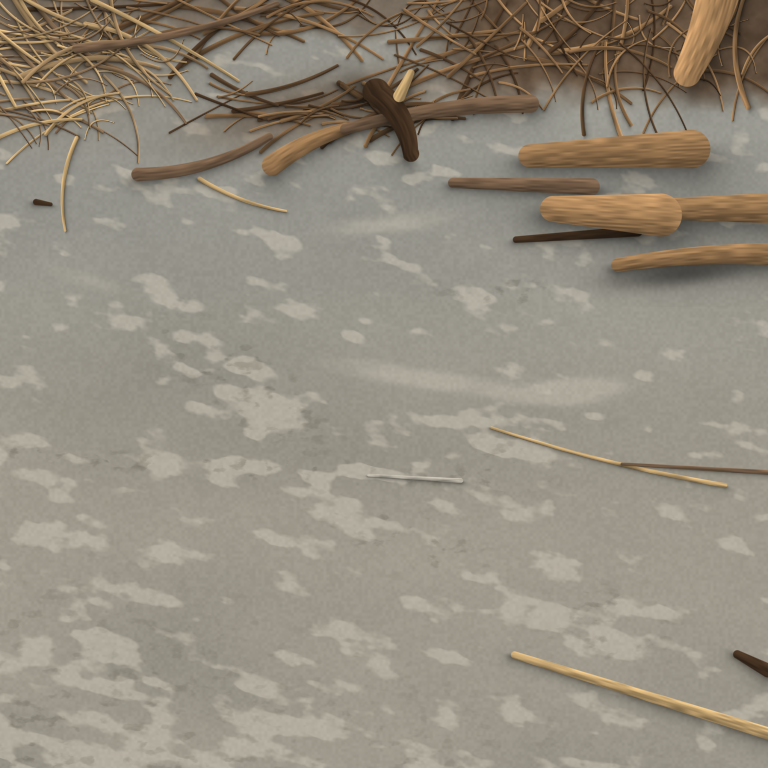
This texture is drawn by a Shadertoy shader. Its source:

```glsl
// Pale dry mud with chalky flecks, edged by a bank of straw, twigs and logs.
// The ground is layered value noise with soft patches; all wood is drawn as
// bent, tapered capsules, placed singly or scattered by hashed loops.
#define MUD vec3(.605, .585, .535)
#define CHALK vec3(.73, .705, .65)
#define STRAW vec3(.74, .62, .43)
#define WOOD vec3(.57, .44, .3)
#define BARK vec3(.44, .35, .27)
#define DARK vec3(.26, .19, .13)
#define FLECK_SCALE vec2(24, 46)
#define GRAIN .035
vec2 p;
vec3 col;

float hash(vec2 v) {
  vec3 q = fract(v.xyx * .1031);
  q += dot(q, q.yzx + 33.33);
  return fract((q.x + q.y) * q.z);
}
float noise(vec2 v) {
  vec2 i = floor(v), f = fract(v);
  f = f * f * (3. - 2. * f);
  return mix(mix(hash(i), hash(i + vec2(1, 0)), f.x),
             mix(hash(i + vec2(0, 1)), hash(i + 1.), f.x), f.y);
}
float fbm(vec2 v) {
  float sum = 0., amp = .53;
  for (int i = 0; i < 4; i++, amp *= .5) {
    sum += amp * noise(v);
    v = mat2(1.7, .6, -.6, 1.7) * v + 7.3;
  }
  return sum;
}
// Soft ellipse: centre, radii, slope
float blob(float x, float y, float rx, float ry, float slope) {
  vec2 q = p - vec2(x, y);
  q = vec2(q.x, q.y - slope * q.x) / vec2(rx, ry);
  return exp(-dot(q, q));
}
// Bent capsule thinning from a to b, lit from above, with contact shadow
void stick(vec2 a, vec2 b, float bend, float width, vec3 tint) {
  float len = length(b - a);
  vec2 d = (b - a) / len;
  vec2 q = vec2(dot(p - a, d), dot(p - a, vec2(-d.y, d.x)));
  float t = clamp(q.x / len, 0., 1.);
  q.y -= 4. * bend * t * (1. - t);
  float r = width * (1. - .4 * t);
  float dist = length(vec2(q.x - t * len, q.y)) - r;
  if (dist > 5. * r) return;
  float side = q.y / r * (d.x < 0. ? -1. : 1.), px = .8 / iResolution.y;
  col *= 1. - .4 * exp(-max(dist, 0.) / r) * smoothstep(.6, -1., side);
  float fibre = noise(q * vec2(50, 420) + a * 90.);
  vec3 lit = tint * (.8 + .25 * clamp(side, -1., 1.) + .32 * fibre);
  col = mix(col, lit, 1. - smoothstep(-px, px, dist));
}
// Litter in an ellipse; turn holds mean angle and spread
void scatter(vec2 c, vec2 ext, vec2 turn, float len, int count, vec3 low, vec3 high) {
  for (int i = 0; i < count; i++) {
    vec2 k = vec2(float(i) * 1.7, c.x * 91.);
    float h = hash(k), g = hash(k + 11.), s = hash(k + 23.), v = hash(k + 37.);
    vec2 m = c + ext * sqrt(h) * vec2(cos(6.283 * g), sin(6.283 * g));
    float ang = turn.x + turn.y * (s - .5), w = mix(.0012, .0042, v * fract(h * 17.));
    vec2 e = len * (.15 + .5 * v) * vec2(cos(ang), sin(ang));
    stick(m - e, m + e, len * .3 * (g - .5), w, mix(low, high, fract(s * 13.)));
  }
}

void ground() {
  col = MUD * (.93 + .14 * fbm(p * vec2(4, 7)));
  col += vec3(-.015, 0, .018) * smoothstep(.35, .8, p.y);
  // Wind-smoothed pale smears
  float smear = blob(.55, .508, .15, .016, -.15) + blob(.75, .492, .085, .02, .05)
    + .8 * blob(.51, .71, .11, .016, .12) + .5 * blob(.13, .63, .13, .018, -.35);
  col = mix(col, CHALK, .62 * smoothstep(.2, 1., smear * (.5 + fbm(p * vec2(16, 50)))));
  // Chalky flecks, thickest to the lower left
  float cover = .17 * (1. - smoothstep(-.1, .6, p.y + .35 * p.x))
    + .18 * (blob(.32, .5, .13, .07, -.6) + blob(.53, .3, .12, .04, -.25)
    + blob(.66, .4, .07, .04, 0.) + blob(.65, .62, .09, .025, 0.)
    + blob(.8, .19, .08, .05, 0.)) + .24 * blob(.26, .395, .32, .012, -.06);
  float f = fbm(p * FLECK_SCALE + vec2(0, p.x * 9.));
  col = mix(col, CHALK, .75 * smoothstep(.62, .76, f + cover));
  float pits = fbm(p * vec2(60, 95) + 31.);
  col -= .08 * smoothstep(.58, .78, pits) * smoothstep(0., .2, cover);
  stick(vec2(.6, .374), vec2(.48, .381), 0., .003, CHALK);
  col += GRAIN * (noise(p * 260.) - .5);
}

void bank() {
  // Shaded bed beneath the litter
  float y = p.y + .05 * (fbm(p * 25.) - .5);
  float bed = .8 * max(blob(.05, .95, .15, .09, 0.), blob(.42, .86, .15, .035, .2));
  bed = max(bed, .6 * smoothstep(.94, .98, y));
  bed = max(bed, smoothstep(.85, .91, y) * smoothstep(.52, .64, p.x));
  col = mix(col, mix(DARK, BARK, fbm(p * 60.)), bed * .9);
  scatter(vec2(.35, .985), vec2(.25, .04), vec2(.1, 1.6), .16, 34, DARK, WOOD);
  scatter(vec2(.76, .945), vec2(.27, .085), vec2(.3, 3), .13, 110, DARK, WOOD * 1.15);
  scatter(vec2(.43, .858), vec2(.17, .04), vec2(.15, 1.2), .1, 46, DARK, WOOD);
  scatter(vec2(.07, .92), vec2(.15, .1), vec2(-.35, 1.8), .14, 110, BARK, STRAW * 1.1);
  // Loose straws
  stick(vec2(.12, 1), vec2(.31, .895), .004, .003, STRAW);
  stick(vec2(.1, .82), vec2(.085, .7), -.01, .003, STRAW);
  stick(vec2(.26, .767), vec2(.372, .725), -.006, .003, STRAW);
  // Branches and curled leaves
  stick(vec2(.1, .937), vec2(.36, .995), -.01, .006, BARK);
  stick(vec2(.18, .773), vec2(.35, .822), -.012, .009, BARK);
  stick(vec2(.355, .785), vec2(.45, .832), .005, .014, WOOD);
  stick(vec2(.69, .865), vec2(.45, .832), -.008, .012, BARK);
  stick(vec2(.49, .88), vec2(.535, .8), .01, .018, DARK);
  stick(vec2(.52, .875), vec2(.535, .905), 0., .008, STRAW);
  // Trunk and logs
  stick(vec2(.94, 1.03), vec2(.895, .905), .005, .03, WOOD * 1.2);
  stick(vec2(.9, .806), vec2(.69, .797), 0., .025, WOOD);
  stick(vec2(.77, .757), vec2(.59, .762), 0., .011, BARK);
  stick(vec2(.83, .699), vec2(.672, .688), 0., .007, DARK);
  stick(vec2(1.1, .73), vec2(.88, .728), 0., .024, WOOD);
  stick(vec2(.86, .72), vec2(.72, .728), 0., .028, WOOD * 1.15);
  col *= 1. - .4 * blob(.89, .642, .085, .014, .1);
  stick(vec2(1.03, .668), vec2(.805, .655), -.006, .015, WOOD);
}
void mainImage(out vec4 fragColor, in vec2 fragCoord) {
  p = fragCoord / iResolution.xy;
  ground();
  if (p.y > .6) bank();
  // Lone twigs on the open mud
  vec2 tip = vec2(.944, .368), edge = vec2(1, .385);
  stick(tip, vec2(.64, .443), .006, .003, STRAW); stick(edge, vec2(.81, .396), 0., .003, BARK);
  stick(vec2(1, .045), vec2(.67, .147), 0., .008, STRAW);
  stick(vec2(1, .127), vec2(.96, .148), 0., .009, DARK);
  stick(vec2(.047, .737), vec2(.066, .734), 0., .004, DARK);
  fragColor = vec4(clamp(col, 0., 1.), 1);
}
```
